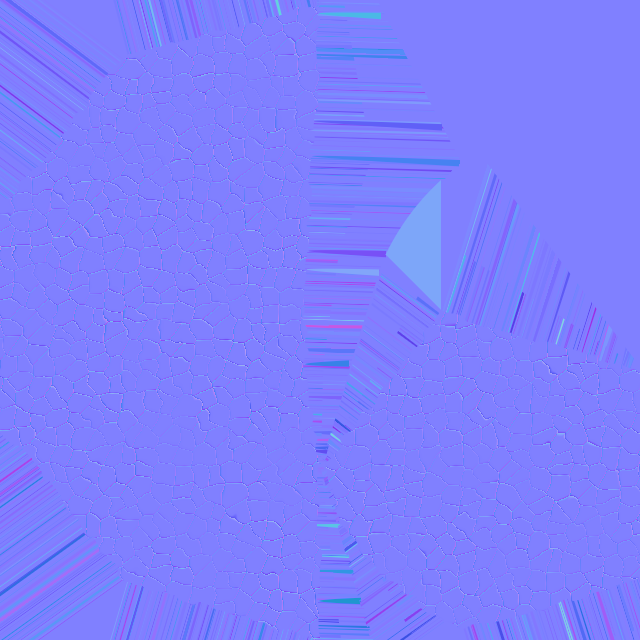
This texture map is drawn by a Shadertoy shader. Its source:

```glsl
vec2 hash2(vec2 p) {
  vec3 q = fract(p.xyx * vec3(.1031, .1030, .0973));
  q += dot(q, q.yzx + 33.33);
  return fract((q.xx + q.yz) * q.zy);
}

float noise(vec2 p) {
  vec2 i = floor(p), f = fract(p);
  f = f * f * (3. - 2. * f);
  float low = mix(hash2(i).x, hash2(i + vec2(1, 0)).x, f.x);
  float high = mix(hash2(i + vec2(0, 1)).x, hash2(i + 1.).x, f.x);
  return mix(low, high, f.y);
}

float cross2(vec2 a, vec2 b) { return a.x * b.y - a.y * b.x; }

// Antialiased coverage of a signed distance
float fill(float d) { return clamp(.5 - d * iResolution.y, 0., 1.); }

// Signed distance, negative inside
float polygon(vec2 p, vec2 v[12]) {
  float d = 9., side = 1.;
  for (int i = 0, j = 11; i < 12; j = i, i++) {
    vec2 e = v[j] - v[i], w = p - v[i];
    vec2 b = w - e * clamp(dot(w, e) / dot(e, e), 0., 1.);
    d = min(d, dot(b, b));
    bvec3 c = bvec3(p.y >= v[i].y, p.y < v[j].y, e.x * w.y > e.y * w.x);
    if (all(c) || all(not(c))) side = -side;
  }
  return side * sqrt(d);
}

// Surface tilt of thin grooves between Voronoi cells
vec2 cracks(vec2 p, float scale, float width) {
  vec2 q = p * scale + .3 * noise(p * 70.);
  vec2 cell = floor(q), f = fract(q), home, toHome, normal;
  float best = 9., edge = 9.;
  for (int i = 0; i < 9; i++) {
    vec2 g = vec2(i % 3, i / 3) - 1.;
    vec2 r = g + .1 + .8 * hash2(cell + g) - f;
    if (dot(r, r) < best) { best = dot(r, r); toHome = r; home = g; }
  }
  for (int i = 0; i < 25; i++) {
    vec2 g = home + vec2(i % 5, i / 5) - 2.;
    vec2 r = g + .1 + .8 * hash2(cell + g) - f, away = r - toHome;
    if (dot(away, away) < 1e-4) continue;
    float d = dot(.5 * (toHome + r), normalize(away));
    if (d < edge) { edge = d; normal = normalize(away); }
  }
  float k = edge / (scale * width);
  return normal * mix(.1, .5, noise(p * 28.)) * exp(-k * k);
}

// Streaks leaving an edge along dir; reach is their length at both ends
vec2 streaks(vec2 tilt, vec2 p, vec4 ends, vec2 dir, vec2 reach) {
  vec2 e = ends.zw - ends.xy, q = p - ends.xy;
  float det = cross2(e, dir), t = cross2(q, dir) / det;
  float s = cross2(e, q) / det, len = mix(reach.x, reach.y, t);
  if (t < 0. || t > 1. || s < -.006) return tilt;
  for (float layer = 0.; layer < 2.; layer++) {
    float count = floor(length(e) * (85. + 60. * layer)) + 1., u = t * count;
    vec2 seed = vec2(floor(u) + 41. * layer, floor(dot(ends.xy, vec2(311, 173))));
    vec2 shape = hash2(seed), look = hash2(seed + 71.);
    float width = (.0005 + .004 * pow(shape.x, 4.)) * mix(.5, 1., clamp(s / len, 0., 1.));
    float d = abs(fract(u) - mix(.3, .7, shape.y)) * abs(det) / count;
    float tip = len * (look.x < .35 ? .4 : 1.);
    float angle = mix(1.5, 5.8, hash2(seed + 139.).x);
    vec2 slope = vec2(cos(angle), sin(angle)) * (.06 + .65 * pow(look.y, 2.5));
    tilt = mix(tilt, slope, fill(d - width) * fill(s - tip));
  }
  return tilt;
}

// Sliver widening along its length
vec2 wedge(vec2 tilt, vec2 p, vec4 ends, vec2 slope) {
  vec2 e = ends.zw - ends.xy, q = p - ends.xy;
  float t = dot(q, e) / dot(e, e), d = abs(cross2(q, normalize(e)));
  float cover = fill(d - .005 * sqrt(clamp(t, 0., 1.)));
  return mix(tilt, slope, cover * step(0., t) * step(t, 1.));
}

void mainImage(out vec4 fragColor, in vec2 fragCoord) {
  vec2 p = fragCoord / iResolution.xy, n = vec2(0);
  vec2 upLeft = vec2(-.8, .6), downLeft = vec2(-.81, -.58), across = vec2(1, -.03);

  // Streaks around the left island
  n = streaks(n, p, vec4(.195, .909, 0, .675), upLeft, vec2(.6));
  n = streaks(n, p, vec4(.195, .92, .501, .994), vec2(-.25, .97), vec2(.3));
  n = streaks(n, p, vec4(0, .336, .195, .092), downLeft, vec2(.6));
  n = streaks(n, p, vec4(.195, .085, .499, .003), vec2(-.28, -.96), vec2(.3));

  // Central seam
  n = streaks(n, p, vec4(.501, 1, .489, .756), across, vec2(.09, .23));
  n = streaks(n, p, vec4(.489, .756, .482, .61), across, vec2(.23, .12));
  n = streaks(n, p, vec4(.482, .61, .477, .43), across, vec2(.12, .07));
  n = streaks(n, p, vec4(.477, .43, .499, .271), across, vec2(.07, .006));
  n = streaks(n, p, vec4(.499, .271, .499, 0), across, vec2(.006, .085));
  n = wedge(n, p, vec4(.499, .979, .595, .975), vec2(-.41, .45));
  n = wedge(n, p, vec4(.491, .811, .691, .801), vec2(-.25));
  n = wedge(n, p, vec4(.488, .756, .718, .745), vec2(-.45, .02));
  n = wedge(n, p, vec4(.482, .608, .603, .603), vec2(-.06, -.37));
  n = wedge(n, p, vec4(.479, .579, .592, .574), vec2(.02, .3));
  n = wedge(n, p, vec4(.477, .431, .545, .432), vec2(-.57, .02));
  n = wedge(n, p, vec4(.499, .061, .564, .061), vec2(-.76, .18));

  // Streaks around the right island
  n = streaks(n, p, vec4(.69, .51, .508, .277), upLeft, vec2(.115, .006));
  n = streaks(n, p, vec4(.69, .515, .99, .427), vec2(.3, .954), vec2(.24, .01));
  n = streaks(n, p, vec4(.508, .265, .69, .023), downLeft, vec2(.006, .12));
  n = streaks(n, p, vec4(.72, .021, 1, .1), vec2(.3, -.954), vec2(.2));

  // Pale sail with a bowed upper side
  float bow = length(p - vec2(.947, .437)) - .382;
  float sail = max(max(bow, p.x - .689), (1.205 - p.x - p.y) * .707);
  n = mix(n, vec2(-.02, .3), fill(sail));

  // Cracked islands
  float left = polygon(p, vec2[12](vec2(.195, .909), vec2(.501, .994), vec2(.478, .557),
    vec2(.477, .427), vec2(.499, .271), vec2(.499, 0), vec2(.195, .092), vec2(.059, .271),
    vec2(-.01, .336), vec2(-.01, .675), vec2(.052, .727), vec2(.156, .863)));
  float right = polygon(p, vec2[12](vec2(.69, .512), vec2(.801, .479), vec2(1.01, .42),
    vec2(1.01, .1), vec2(.944, .082), vec2(.833, .043), vec2(.723, .021), vec2(.677, .039),
    vec2(.586, .115), vec2(.534, .18), vec2(.508, .277), vec2(.638, .44)));
  float island = min(left, right) + .012 * (noise(p * 60.) - .5);
  n = mix(n, cracks(p, 36., max(.0011, .6 / iResolution.y)), fill(island));

  // Encode the tilt as a normal colour
  vec3 normal = vec3(n, sqrt(max(0., 1. - dot(n, n))));
  fragColor = vec4(.5 + .5 * normal, 1);
}
```
